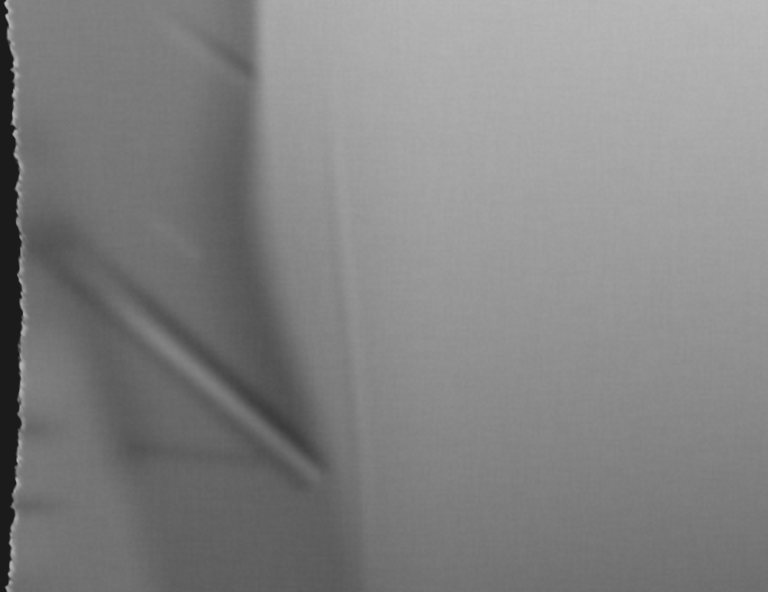
This texture is drawn by a Shadertoy shader. Its source:

```glsl
// Grey woven cloth with a frayed left edge, diagonal creases and a soft vertical fold.
#define BACKDROP 0.105
#define FRINGE_WIDTH 0.011
#define FRAY_AMOUNT 0.008
#define VALLEY_DEPTH 0.095
#define CREASE_DARK 0.105
#define CREASE_LIGHT 0.095
#define WEAVE_SCALE 210.0
#define WEAVE_AMOUNT 0.022

float hash(vec2 p) {
    vec3 q = fract(vec3(p.xyx) * 0.1031);
    q += dot(q, q.yzx + 33.33);
    return fract((q.x + q.y) * q.z);
}

float noise(vec2 p) {
    vec2 i = floor(p), f = fract(p);
    f = f * f * (3.0 - 2.0 * f);
    return mix(mix(hash(i), hash(i + vec2(1, 0)), f.x),
               mix(hash(i + vec2(0, 1)), hash(i + vec2(1, 1)), f.x), f.y);
}

float bell(float d, float width) {
    d /= width;
    return exp(-d * d);
}

// Soft line from a to b that fades in along its first part.
float crease(vec2 p, vec2 a, vec2 b, float width, float fadeIn) {
    vec2 ab = b - a;
    float along = dot(p - a, ab) / dot(ab, ab);
    float d = length(p - a - ab * clamp(along, 0.0, 1.0));
    return bell(d, width) * smoothstep(-0.05, fadeIn, along);
}

// Smooth sheet on the right, darker downwards and towards the fold.
float flatSheet(vec2 p, float down) {
    float tone = 0.70 - 0.19 * down - 0.065 * down * down;
    tone += 0.015 * smoothstep(0.7, 1.3, p.x) * (1.0 - 2.0 * down);
    float nearFold = 1.0 - smoothstep(0.42, 0.75, p.x);
    tone -= (0.045 + 0.05 * smoothstep(0.0, 0.5, down)) * nearFold;

    // Narrow vertical pleat
    float pleat = p.x - (0.548 + 0.055 * smoothstep(0.1, 0.95, down));
    float strength = smoothstep(0.05, 0.4, down) * (1.0 - 0.6 * smoothstep(0.65, 1.0, down));
    tone += strength * (0.022 * bell(pleat - 0.021, 0.012) - 0.018 * bell(pleat, 0.012));
    return tone;
}

// Shaded, rumpled strip on the left.
float rumpledStrip(vec2 p, float down, float foldX) {
    float tone = 0.50 - 0.13 * down;

    // Shadow valley beside the fold
    float valley = VALLEY_DEPTH * mix(0.5, 1.0, smoothstep(0.0, 0.35, down));
    valley *= 1.0 - 0.85 * smoothstep(0.68, 0.85, down);
    tone -= valley * bell(p.x - foldX + 0.025, mix(0.045, 0.085, smoothstep(0.0, 0.4, down)));

    // Pale lower corner and broad shadow above it
    float cornerEdge = p.x - 0.12 - 0.28 * (down - 0.5);
    tone += 0.065 * smoothstep(0.045, -0.04, cornerEdge) * smoothstep(0.48, 0.64, down);
    tone -= 0.055 * crease(p, vec2(0.09, 0.64), vec2(0.21, 0.25), 0.055, 0.15);
    tone -= 0.035 * crease(p, vec2(0.04, 0.84), vec2(0.09, 0.60), 0.05, 0.5);

    // Long diagonal pleat: shadow, ridge, shadow
    tone -= CREASE_DARK * crease(p, vec2(0.11, 0.618), vec2(0.546, 0.212), 0.018, 0.45);
    tone += CREASE_LIGHT * crease(p, vec2(0.175, 0.503), vec2(0.534, 0.201), 0.017, 0.3);
    tone -= 0.05 * crease(p, vec2(0.05, 0.585), vec2(0.508, 0.185), 0.018, 0.15);

    // Smaller creases
    tone -= 0.055 * crease(p, vec2(0.26, 1.0), vec2(0.44, 0.868), 0.014, 0.9);
    tone += 0.025 * crease(p, vec2(0.24, 0.985), vec2(0.41, 0.862), 0.016, 0.4);
    tone += 0.025 * crease(p, vec2(0.23, 0.65), vec2(0.33, 0.57), 0.015, 0.5);
    tone -= 0.03 * crease(p, vec2(0.20, 0.245), vec2(0.43, 0.222), 0.017, 0.2);

    // Puckers pulled in from the torn edge
    float pull = 1.0 - smoothstep(0.03, 0.15, p.x);
    float pucker = noise(vec2(p.x * 3.0, p.y * 17.0)) - 0.5;
    tone += 0.04 * pull * pucker;
    tone -= 0.07 * pull * (bell(p.y - 0.275, 0.022) + bell(p.y - 0.145, 0.018));
    tone -= 0.05 * pull * bell(p.y - 0.60, 0.055);
    return tone;
}

// Fine threads in both directions with uneven specks.
float weave(vec2 p) {
    vec2 q = p * WEAVE_SCALE;
    float threads = noise(q * vec2(1.0, 0.12)) + noise(q * vec2(0.12, 1.0)) - 1.0;
    return 0.4 * threads + 0.7 * (noise(q * 1.1 + 17.0) - 0.5);
}

void mainImage(out vec4 fragColor, in vec2 fragCoord) {
    vec2 p = fragCoord / iResolution.y;
    float down = 1.0 - p.y;
    float pixel = 1.0 / iResolution.y;

    // Fold between the strip and the sheet
    float foldX = 0.43 + 0.17 * smoothstep(0.3, 1.05, down);
    float softness = mix(0.018, 0.042, smoothstep(0.05, 0.4, down));
    float side = smoothstep(-softness, softness, p.x - foldX - 0.006);
    float tone = mix(rumpledStrip(p, down, foldX), flatSheet(p, down), side);
    tone += WEAVE_AMOUNT * weave(p);

    // Torn edge with pale fibres
    float fray = noise(vec2(3.0, p.y * 32.0)) + 0.6 * noise(vec2(9.0, p.y * 110.0)) - 0.8;
    float tornX = 0.011 + 0.022 * sin(3.14159 * down) + FRAY_AMOUNT * fray;
    float inside = p.x - tornX;
    float fibres = noise(vec2(p.x * 170.0, p.y * 150.0 + p.x * 90.0));
    tone += (0.02 + 0.22 * fibres) * bell(inside - 0.003, FRINGE_WIDTH * 0.6);
    float cover = smoothstep(-pixel, pixel + 0.002, inside + 0.004 * (fibres - 0.5));
    tone = mix(BACKDROP, tone, cover);

    fragColor = vec4(vec3(tone), 1.0);
}
```
